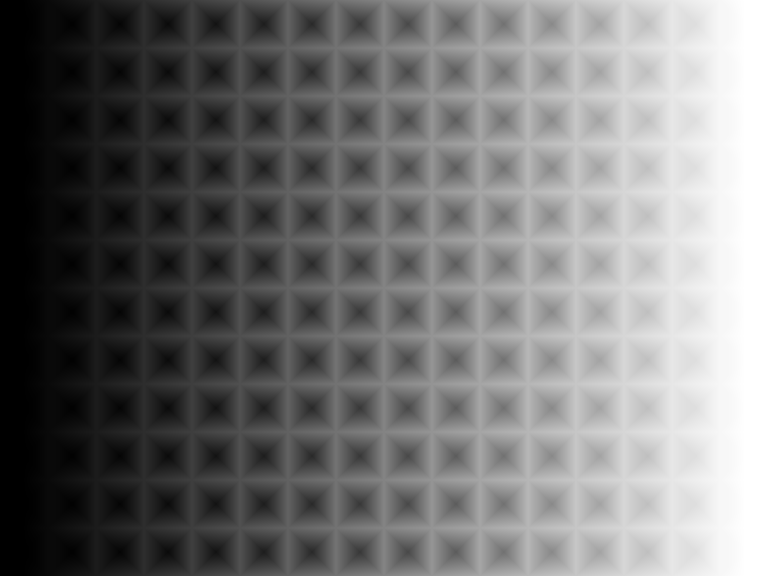
Reproduce this pattern procedurally as a Shadertoy shader.

```glsl
// A grid of soft square pyramids laid over a black-to-white horizontal ramp.
// Each cell holds a square (Chebyshev) distance from its centre, which is
// soft-light blended with the ramp so the relief fades at both ends.

const vec2  CELLS        = vec2(16.0, 12.0); // repeats across and down
const float RAMP_START   = 0.03;             // ramp is black left of this
const float RAMP_END     = 0.97;             // ramp is white right of this
const float CENTRE_SHADE = 1.0;              // darkening at cell centres
const float EDGE_SHADE   = -0.08;            // slight lift along cell borders

// 0 at the cell centre, 1 on its border, with creases on the diagonals
float squareDistance(vec2 gridPos) {
    vec2 offset = abs(fract(gridPos) - 0.5) * 2.0;
    return max(offset.x, offset.y);
}

// Soft-light blend: positive shade darkens midtones, negative lifts them
float softLight(float base, float shade) {
    return base - shade * base * (1.0 - base);
}

void mainImage(out vec4 fragColor, in vec2 fragCoord) {
    vec2 uv = fragCoord / iResolution.xy;

    // Horizontal ramp
    float ramp = clamp((uv.x - RAMP_START) / (RAMP_END - RAMP_START), 0.0, 1.0);

    // Pyramid relief
    float shade = mix(CENTRE_SHADE, EDGE_SHADE, squareDistance(uv * CELLS));

    fragColor = vec4(vec3(softLight(ramp, shade)), 1.0);
}
```
